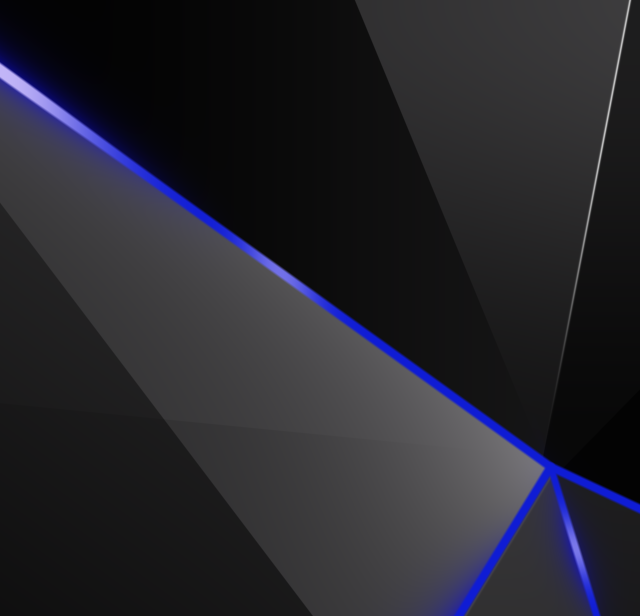
Give the GLSL for this background, as a WebGL 2 fragment shader.

```glsl
#version 300 es
// Dark faceted panels split by glowing blue seams that meet at one hub.
precision highp float;

uniform vec2 u_resolution;
out vec4 outColor;

const vec2 HUB = vec2(0.894, 0.242);
const vec3 BLUE = vec3(0.06, 0.11, 0.83);
const vec3 GLOW = vec3(0.06, 0.05, 0.85);
const vec3 LILAC = vec3(0.76, 0.71, 0.97);

// Signed distance to the line a-b, positive on its left side.
float side(vec2 p, vec2 a, vec2 b) {
  vec2 d = normalize(b - a);
  return d.x * (p.y - a.y) - d.y * (p.x - a.x);
}

// Distance to the segment a-b.
float segment(vec2 p, vec2 a, vec2 b) {
  vec2 d = b - a;
  return length(p - a - d * clamp(dot(p - a, d) / dot(d, d), 0.0, 1.0));
}

// Bell curve of width w.
float bell(float x, float w) {
  return exp(-x * x / (w * w));
}

void main() {
  vec2 p = gl_FragCoord.xy / u_resolution.y;
  float px = 0.8 / u_resolution.y;

  // Ends of the seams; x reaches the right edge at about 1.04.
  vec2 west = vec2(-0.02, 0.9);
  vec2 east = vec2(1.06, 0.164);
  vec2 southWest = vec2(0.733, -0.02);
  vec2 southEast = vec2(0.975, -0.02);
  float mainSide = side(p, west, HUB);
  float eastSide = side(p, HUB, east);
  float swSide = side(p, HUB, southWest);
  float seSide = side(p, HUB, southEast);
  float hubDist = length(p - HUB);

  // Upper panels: near-black, smoky grey, and the dark right strip.
  vec2 rimTop = vec2(1.023, 1.0);
  vec2 rimEnd = vec2(0.8835, 0.268);
  float rim = side(p, rimEnd, rimTop);
  float black = 0.012 + 0.07 * smoothstep(0.1, 0.95, p.x);
  float smoke = 0.075 + 0.13 * smoothstep(0.25, 1.0, p.y)
              + 0.11 * (p.x - 0.72) * p.y;
  float smokeEdge = side(p, vec2(0.867, 0.295), vec2(0.576, 1.0));
  float upper = mix(smoke, black, smoothstep(-px, px, smokeEdge));
  float strip = 0.03 + 0.085 * smoothstep(0.25, 0.95, p.y);
  float corner = side(p, vec2(0.935, 0.2615), vec2(1.041, 0.37));
  strip = mix(0.012, strip, smoothstep(-px, px, corner));
  upper = mix(strip, upper, smoothstep(-px, px, rim));

  // Lower left: lit wedge over a shaded panel, crossed by a faint fold.
  float wedge = 0.17 + 0.2 * exp(-3.0 * hubDist) + 0.12 * exp(-6.0 * abs(mainSide));
  float shade = 0.065 + 0.11 * p.y + 0.08 * p.x;
  float wedgeEdge = side(p, vec2(0.0, 0.671), vec2(0.508, 0.0));
  float lower = mix(shade, wedge, smoothstep(-px, px, wedgeEdge));
  float fold = side(p, vec2(0.0, 0.3455), vec2(0.813, 0.2656));
  lower *= 1.0 - 0.1 * smoothstep(px, -px, fold) * smoothstep(0.85, 0.3, p.x);

  // Lower right: two small facets beneath the hub.
  float facet = mix(0.19 + 0.12 * p.y, 0.1 + 0.08 * p.y, smoothstep(-px, px, seSide));
  lower = mix(lower, facet, smoothstep(-px, px, swSide));

  float above = smoothstep(-px, px, min(mainSide, eastSide));
  vec3 color = mix(lower, upper, above) * vec3(1.0, 0.985, 1.01);

  // Thin bright rim, fading towards the hub.
  float rimFade = smoothstep(0.26, 0.8, p.y);
  color = mix(color, vec3(0.82), bell(rim, 0.0018) * rimFade * 0.9);

  // Soft halos.
  float westHalo = exp(-abs(mainSide) / 0.024) * smoothstep(0.42, 0.0, p.x);
  float swHalo = exp(-abs(swSide) / 0.03) * smoothstep(0.2, -0.02, p.y)
               * smoothstep(0.004, -0.004, swSide);
  float seHalo = exp(-abs(seSide) / 0.018) * bell(p.y - 0.1, 0.1)
               * mix(0.5, 1.0, smoothstep(0.004, -0.004, seSide));
  color = mix(color, GLOW, clamp(0.85 * westHalo + 0.75 * swHalo + 0.9 * seHalo, 0.0, 1.0));

  // Dark crease along the lit side of the south-west seam.
  float crease = bell(swSide - 0.0085, 0.0022) * step(p.y, HUB.y);
  color = mix(color, vec3(0.3, 0.29, 0.32), 0.6 * crease);

  // Seam cores, each tinted by lilac hot spots.
  float westHot = bell(p.x, 0.16) + 0.55 * bell(p.x - 0.455, 0.06);
  vec3 westCore = mix(BLUE, LILAC, min(westHot, 1.0));
  vec3 seCore = mix(BLUE, LILAC, 0.6 * bell(p.y - 0.11, 0.05));
  float soft = px + 0.0015;
  float halfWidth = 0.0068 + 0.003 * bell(p.x, 0.15);
  float seCover = smoothstep(soft, -soft, segment(p, HUB, southEast) - 0.0055);
  float swCover = smoothstep(soft, -soft, segment(p, HUB, southWest) - 0.0068);
  float eastCover = smoothstep(soft, -soft, segment(p, HUB, east) - 0.0068);
  float westCover = smoothstep(soft, -soft, segment(p, west, HUB) - halfWidth);
  color = mix(color, seCore, seCover);
  color = mix(color, BLUE, max(swCover, eastCover));
  color = mix(color, westCore, westCover);

  outColor = vec4(color, 1.0);
}
```
